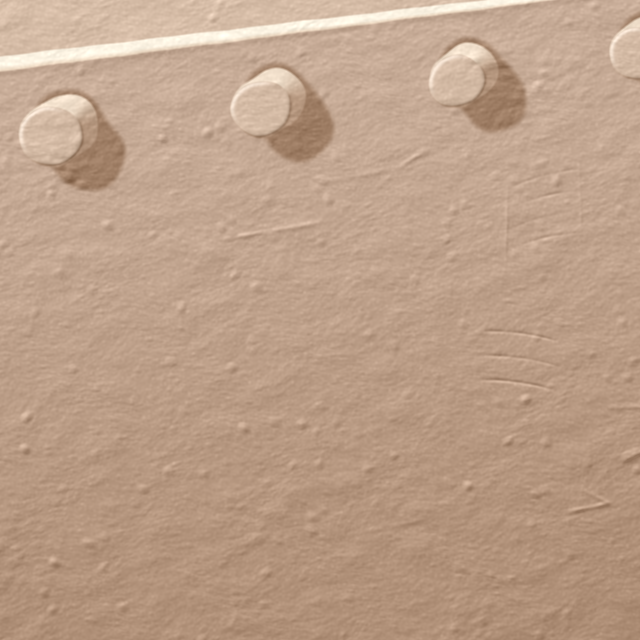
A three.js fragment shader for this texture:

```glsl
varying vec2 vUv;

vec3 hash3(vec2 cell) {
  vec3 k = vec3(dot(cell, vec2(127.1, 311.7)), dot(cell, vec2(269.5, 183.3)), dot(cell, vec2(419.2, 371.9)));
  return fract(sin(k) * 43758.5);
}

// Smooth cellular field: one round blob per cell; a higher rarity leaves fewer blobs
float blobs(vec2 p, float rarity) {
  vec2 cell = floor(p);
  float sum = 0.0;
  for (int j = -1; j <= 1; j++) {
    for (int i = -1; i <= 1; i++) {
      vec2 c = cell + vec2(float(i), float(j));
      vec3 rnd = hash3(c);
      vec2 d = p - c - rnd.xy;
      float fall = max(0.0, 1.0 - dot(d, d));
      sum += pow(rnd.z, rarity) * fall * fall * fall;
    }
  }
  return sum;
}

float segment(vec2 p, vec2 a, vec2 b) {
  vec2 ab = b - a;
  return length(p - a - ab * clamp(dot(p - a, ab) / dot(ab, ab), 0.0, 1.0));
}

// Soft line whose height fades toward both ends
float crease(vec2 p, vec2 a, vec2 b, float width) {
  vec2 ab = b - a;
  float t = clamp(dot(p - a, ab) / dot(ab, ab), 0.0, 1.0);
  float d = length(p - a - ab * t) / width;
  return exp(-d * d) * smoothstep(0.0, 0.3, t) * smoothstep(1.0, 0.7, t);
}

// Height of the painted surface
float relief(vec2 p) {
  vec2 q = vec2(p.x + 0.16 * p.y, p.y - 0.16 * p.x);
  q += 0.004 * sin(q.yx * vec2(41.0, 33.0) + 2.0 * sin(q * 17.0));
  float patches = smoothstep(0.5, 1.2, blobs(q * vec2(5.0, 7.0) + 3.0, 1.0));
  float h = 0.36 * blobs(q * vec2(19.0, 30.0), 1.0);
  h += (0.12 + 0.24 * patches) * blobs(q * vec2(45.0, 66.0) + 9.0, 1.5);
  h += 0.1 * blobs(q * vec2(88.0, 150.0), 1.0);
  h += 0.035 * blobs(q * vec2(170.0, 230.0) + 5.0, 1.0);
  h += 0.75 * blobs(q * vec2(76.0, 84.0) + 21.0, 45.0);

  // Brush strokes in two curved groups
  float marks = 0.0;
  vec2 low = p + vec2(0.0, 1.4 * pow(p.x - 0.77, 2.0));
  vec2 high = p + vec2(0.0, 1.8 * pow(p.x - 0.92, 2.0));
  for (int i = 0; i < 4; i++) {
    float k = float(i);
    if (i < 3) marks -= 0.4 * crease(low, vec2(0.735, 0.484 - 0.038 * k), vec2(0.885, 0.482 - 0.039 * k), 0.0028);
    marks -= 0.18 * crease(high, vec2(0.79, 0.735 - 0.032 * k), vec2(0.915, 0.737 - 0.033 * k), 0.0028);
  }

  // Scratches and paint ridges
  marks += 0.36 * crease(p, vec2(0.32, 0.623), vec2(0.53, 0.658), 0.004);
  marks += 0.3 * crease(p, vec2(0.48, 0.712), vec2(0.66, 0.746), 0.005);
  marks += 0.22 * crease(p, vec2(0.789, 0.58), vec2(0.793, 0.72), 0.003);
  marks += 0.14 * crease(p, vec2(0.908, 0.63), vec2(0.904, 0.76), 0.003);
  marks += 0.24 * crease(p, vec2(0.54, 0.165), vec2(0.69, 0.195), 0.004);
  marks += 0.5 * crease(p, vec2(0.87, 0.198), vec2(0.965, 0.217), 0.004);
  marks += 0.4 * crease(p, vec2(0.9, 0.24), vec2(0.965, 0.208), 0.004);
  marks += 0.6 * crease(p, vec2(0.935, 0.364), vec2(1.04, 0.365), 0.004);
  marks += 0.6 * crease(p, vec2(0.965, 0.278), vec2(1.03, 0.308), 0.005);
  marks += 0.5 * crease(p, vec2(0.62, 0.738), vec2(0.66, 0.764), 0.004);
  return h + marks * (0.4 + 0.8 * blobs(p * 36.0, 1.0));
}

float inside(float d, float soft) {
  return 1.0 - smoothstep(-soft, soft, d);
}

void main() {
  vec2 p = vUv;
  float light = relief(p) - relief(p + vec2(-0.0018, 0.0026));

  // Broad wall tone, warmer and darker toward the bottom
  vec3 color = mix(vec3(0.695, 0.57, 0.475), vec3(0.787, 0.68, 0.6), smoothstep(-0.05, 1.0, p.y + 0.14 * (0.5 - p.x)));
  color -= 0.035 * smoothstep(0.5, 1.0, length(p - vec2(0.45, 0.58)));

  // Upper panel and bright lip along its edge
  float edge = p.y - 0.9 - 0.123 * p.x + 0.0008 * sin(p.x * 57.0) * sin(p.x * 23.0);
  float lip = 0.0118 - 0.006 * p.x;
  color = mix(color, vec3(0.84, 0.74, 0.655), smoothstep(-0.003, 0.003, edge));
  color -= 0.05 * exp(-pow((edge + lip + 0.004) / 0.005, 2.0));
  vec3 lipColor = mix(vec3(0.93, 0.85, 0.76), vec3(1.0, 0.965, 0.9), smoothstep(-lip, -0.2 * lip, edge));
  color = mix(color, lipColor, inside(abs(edge) - lip, 0.0022));

  // Row of bolts: cast shadow, tapered side, flat face
  for (int i = 0; i < 4; i++) {
    float k = float(i);
    vec2 center = vec2(0.079 + 0.34 * k - 0.0115 * k * k, 0.788 + 0.043 * k);
    float r = 0.049 - 0.003 * min(k, 2.0);
    vec2 d = p - center;
    d += 0.0012 * sin(d.yx * 90.0 + k * 2.0);
    vec2 back = vec2(0.026 - 0.002 * k, 0.016);

    float shadow = segment(d, back, vec2(0.06, -0.03)) - r - 0.007;
    color = mix(color, vec3(0.61, 0.48, 0.38), 0.92 * inside(shadow, 0.006));

    float side = segment(d, vec2(0.0), back) - r;
    float facing = dot(normalize(d - back + 0.0001), vec2(-0.5, 0.866));
    vec3 sideColor = mix(vec3(0.71, 0.59, 0.495), vec3(0.95, 0.88, 0.8), smoothstep(-0.6, 0.85, facing));
    color = mix(color, sideColor, inside(side, 0.0025));

    vec2 f = vec2(d.x + 0.1 * d.y, d.y - 0.12 * d.x);
    float face = length(f * vec2(0.98, 1.08)) - r;
    float rim = dot(normalize(f + 0.0001), vec2(-0.65, 0.76));
    vec3 faceColor = vec3(0.83, 0.73, 0.645) + 0.4 * dot(d, vec2(-0.4, 0.6));
    faceColor += vec3(0.14, 0.17, 0.19) * smoothstep(0.1, 0.9, rim) * exp(-pow((face + 0.003) / 0.004, 2.0));
    color = mix(color, faceColor, inside(face, 0.0022));
    color -= 0.14 * smoothstep(0.0, 0.8, -rim) * exp(-pow(face / 0.003, 2.0));
  }

  color += clamp(light * 0.42, -0.12, 0.14);
  color += 0.022 * (blobs(p * 210.0, 1.0) - 0.55);
  gl_FragColor = vec4(clamp(color, 0.0, 1.0), 1.0);
}
```
